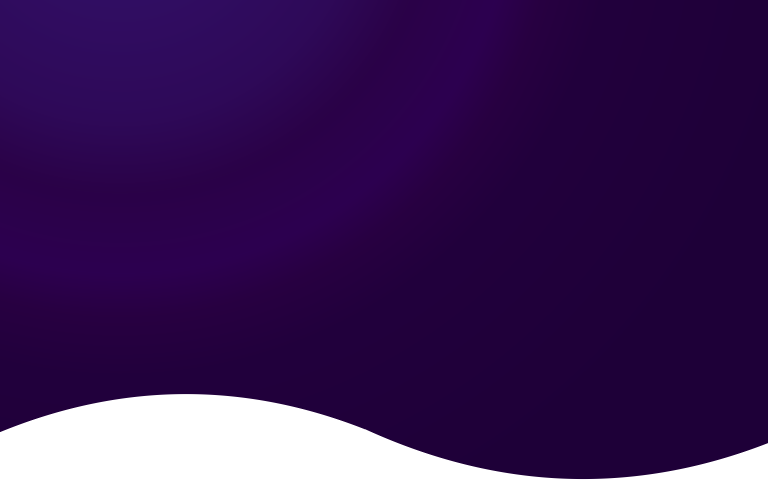
This background is drawn by a WebGL 2 fragment shader. Its source:

```glsl
#version 300 es
precision highp float;
// Deep violet backdrop with a radial glow at the upper left and a white wave along the bottom.

uniform vec2 u_resolution;
out vec4 fragColor;

const vec2 GLOW_CENTER = vec2(0.25, 1.25);
const vec3 INDIGO = vec3(0.190, 0.052, 0.385);
const vec3 BLUE_VIOLET = vec3(0.180, 0.036, 0.345);
const vec3 PLUM = vec3(0.165, 0.006, 0.280);
const vec3 VIOLET = vec3(0.174, 0.000, 0.312);
const vec3 WINE = vec3(0.155, 0.000, 0.255);
const vec3 NIGHT = vec3(0.131, 0.000, 0.236);
const vec3 DEEP_NIGHT = vec3(0.118, 0.000, 0.220);
const vec3 WAVE_COLOR = vec3(1.0);

// Linear blend from one colour to the next between two radii.
vec3 blendStop(vec3 base, vec3 next, float from, float to, float radius) {
    return mix(base, next, clamp((radius - from) / (to - from), 0.0, 1.0));
}

// Concentric colour bands spreading from the glow.
vec3 radialGlow(float radius) {
    vec3 color = blendStop(INDIGO, BLUE_VIOLET, 0.25, 0.50, radius);
    color = blendStop(color, PLUM, 0.50, 0.65, radius);
    color = blendStop(color, VIOLET, 0.65, 0.82, radius);
    color = blendStop(color, WINE, 0.82, 0.91, radius);
    color = blendStop(color, NIGHT, 0.91, 1.03, radius);
    return blendStop(color, DEEP_NIGHT, 1.03, 1.45, radius);
}

// Parabola with its turning point at the vertex.
float parabola(float x, vec2 vertex, float bend) {
    float dx = x - vertex.x;
    return vertex.y + bend * dx * dx;
}

// A crest on the left joined to a trough on the right.
float waveHeight(float x) {
    float crest = parabola(x, vec2(0.3875, 0.179), -0.528);
    float trough = parabola(x, vec2(1.2146, 0.002), 0.504);
    return x < 0.76 ? crest : trough;
}

void main() {
    // Height-based units, with x scaled to a 1.6 wide canvas.
    vec2 p = gl_FragCoord.xy / u_resolution * vec2(1.6, 1.0);
    vec3 color = radialGlow(distance(p, GLOW_CENTER));

    // Antialiased wave edge.
    float pixel = 1.0 / u_resolution.y;
    float coverage = clamp((waveHeight(p.x) - p.y) / pixel + 0.5, 0.0, 1.0);
    fragColor = vec4(mix(color, WAVE_COLOR, coverage), 1.0);
}
```
